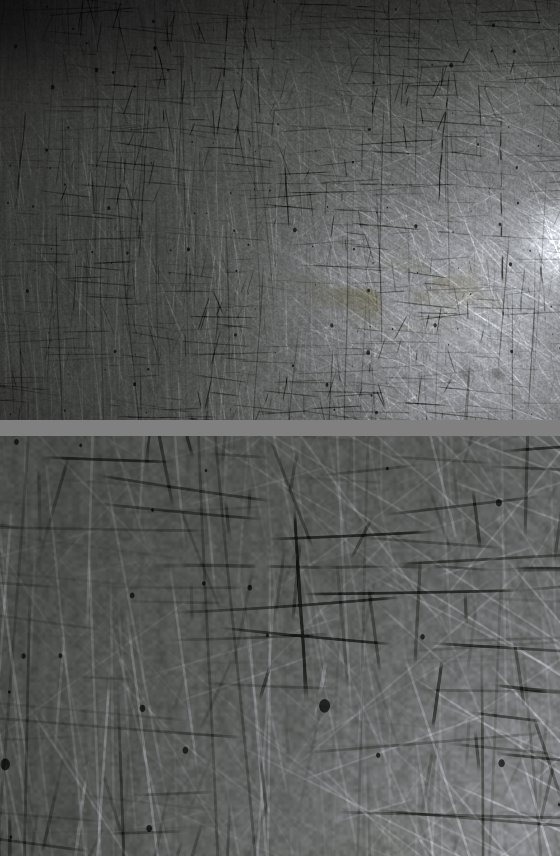
Top: the whole. Bottom: its middle third, enlarged.
Give the GLSL for this texture, as a Shadertoy shader.

```glsl
// Worn sheet of brushed steel: a dim plate lit from the lower right, covered
// with fans of fine pale and dark scratches, broken gouges, specks and stains.
// Scratches live in rotated, jittered cells; gouges are scattered by hash.

const vec3 SHADOW_TINT = vec3(0.985, 1.010, 0.975);
const vec3 LIGHT_TINT = vec3(0.985, 1.000, 1.030);
const vec3 OLIVE_STAIN = vec3(0.80, 0.77, 0.62);

vec3 hash3(vec2 p) {
    vec3 q = fract(p.xyx * vec3(0.1031, 0.1030, 0.0973));
    q += dot(q, q.yxz + 33.33);
    return fract((q.xxy + q.yzz) * q.zyx);
}

float noise(vec2 p) {
    vec2 i = floor(p), f = p - i;
    f = f * f * (3.0 - 2.0 * f);
    return mix(mix(hash3(i).x, hash3(i + vec2(1, 0)).x, f.x),
               mix(hash3(i + vec2(0, 1)).x, hash3(i + vec2(1, 1)).x, f.x), f.y);
}

// Coordinates (along, across) for a stroke direction
vec2 turn(vec2 p, float angle) {
    float c = cos(angle), s = sin(angle);
    return vec2(c * p.x + s * p.y, c * p.y - s * p.x);
}

float blob(vec2 p, vec2 centre, vec2 radius) {
    vec2 q = (p - centre) / radius;
    return exp(-dot(q, q));
}

// Antialiased stroke; strokes thinner than a pixel fade instead
float stroke(float d, float width, float px) {
    float soft = 0.6 * px, w = max(width, soft);
    return (1.0 - smoothstep(w - soft, w + soft, d)) * min(1.0, width / soft);
}

// One tilted scratch per elongated cell
float scratches(vec2 p, float angle, vec2 cell, float width, float seed, float px) {
    vec2 g = turn(p, angle) / cell;
    g.x += 7.0 * hash3(vec2(floor(g.y), seed)).x;
    vec2 id = floor(g), f = g - id;
    vec3 r = hash3(id + seed * 17.0);
    float centre = 0.5 + 0.5 * (r.x - 0.5) + 0.9 * (r.y - 0.5) * (f.x - 0.5);
    float span = mix(0.15, 0.5, hash3(id + seed * 5.3 + 40.0).x);
    float ends = smoothstep(0.0, 0.12, span - abs(f.x - 0.5));
    return stroke(abs(f.y - centre) * cell.y, width, px) * ends * r.z * r.z;
}

// Several scratch layers spread around a main direction
float scratchFan(vec2 p, float angle, float spread, vec2 cell, float width, float seed, float px) {
    float sum = 0.0;
    for (int i = 0; i < 5; i++) {
        float k = float(i);
        sum += scratches(p, angle + spread * (k - 2.0) * 0.5, cell * (0.8 + 0.13 * k),
                         width, seed + k * 3.0, px);
    }
    return sum;
}

// Long, slightly bent and broken single marks
float gouges(vec2 p, int count, float angle, float spread, float reach, float width, float seed, float px) {
    float mark = 0.0;
    for (int i = 0; i < count; i++) {
        vec3 place = hash3(vec2(float(i), seed));
        vec3 shape = hash3(vec2(float(i) + 50.0, seed));
        vec2 q = turn(p - place.xy * vec2(1.34, 1.0), angle + spread * (shape.x - 0.5));
        float span = reach * mix(0.25, 1.0, shape.y * shape.y);
        q.y += (shape.z - 0.5) * 0.25 * q.x * q.x;
        q.y += 0.003 * (noise(vec2(q.x * 22.0, seed + float(i))) - 0.5);
        float broken = smoothstep(0.1, 0.5, noise(vec2(q.x * 60.0, float(i) * 3.7)));
        float ends = smoothstep(0.0, 0.03, span - abs(q.x));
        float w = width * mix(0.4, 1.2, noise(vec2(q.x * 35.0, float(i) + 9.0)));
        mark = max(mark, stroke(abs(q.y), w, px) * ends * broken * mix(0.4, 1.0, place.z));
    }
    return mark;
}

// Sparse dark pits of mixed size
float specks(vec2 p, float cell, float px) {
    vec2 id = floor(p / cell), f = fract(p / cell);
    vec3 r = hash3(id + 71.0);
    float d = length((f - 0.5 - 0.6 * (r.xy - 0.5)) * cell * vec2(1.0, 0.8));
    return stroke(d, mix(0.001, 0.0045, r.z * r.z * r.z), px) * step(0.72, hash3(id + 13.0).y);
}

// Broad lighting on the plate
float plateTone(vec2 p) {
    float tone = mix(0.22, 0.39, p.x / 1.333);
    tone *= 1.0 - 0.5 * smoothstep(0.7, 1.05, p.y);
    tone *= 1.0 - 0.4 * blob(p, vec2(0.0, 1.0), vec2(0.28));
    tone += 0.28 * blob(p, vec2(1.1, 0.25), vec2(0.43, 0.33));
    tone += 0.36 * blob(p, vec2(1.34, 0.42), vec2(0.075, 0.09));
    return tone * (0.93 + 0.14 * noise(p * 5.0));
}

void mainImage(out vec4 fragColor, in vec2 fragCoord) {
    vec2 p = fragCoord / iResolution.y;
    float px = 1.0 / iResolution.y;
    float right = smoothstep(0.4, 1.0, p.x);
    float low = 1.0 - smoothstep(0.5, 0.95, p.y);
    float wear = smoothstep(0.15, 0.85, noise(p * 4.0 + 8.0));
    vec2 bent = p + 0.012 * vec2(noise(p * 3.0), noise(p * 3.0 + 30.0));

    // Brushed grain
    float brushed = mix(noise(turn(bent, 1.6) * vec2(14.0, 230.0)),
                        noise(turn(bent, -0.55) * vec2(22.0, 230.0)), right) - 0.5;
    float grain = noise(p * 330.0) + 0.6 * noise(p * 150.0 + 20.0) - 0.8;
    float tone = plateTone(p) * (1.0 + 0.14 * brushed + 0.17 * grain);

    // Pale scratches: upright on the left, slanting on the right
    float pale = scratchFan(bent, 1.63, 0.11, vec2(0.38, 0.025), 0.0010, 2.0, px)
               * mix(0.25, 1.0, low) * (1.0 - 0.75 * right);
    pale += scratchFan(bent, -0.62, 0.22, vec2(0.30, 0.028), 0.0009, 23.0, px) * mix(0.12, 0.8, right);
    pale += scratchFan(bent, 0.65, 0.35, vec2(0.25, 0.050), 0.0009, 47.0, px) * mix(0.25, 0.6, right);
    pale += scratchFan(bent, -1.1, 0.25, vec2(0.40, 0.070), 0.0010, 61.0, px) * 0.7;
    pale += 1.1 * gouges(p, 7, 1.55, 0.45, 0.16, 0.0014, 5.0, px);
    tone *= 1.0 + 0.42 * min(pale, 1.6);

    // Dark scratches and gouges
    float dark = scratchFan(bent, -0.02, 0.03, vec2(0.20, 0.050), 0.0011, 83.0, px) * mix(0.25, 1.0, wear);
    dark += 0.7 * scratchFan(bent, 1.57, 0.04, vec2(0.75, 0.090), 0.0011, 101.0, px);
    dark += 0.9 * scratchFan(bent, 1.55, 0.10, vec2(0.09, 0.080), 0.0013, 127.0, px) * wear;
    dark += gouges(p, 13, 1.55, 0.22, 0.32, 0.0017, 11.0, px);
    dark += 0.9 * gouges(p, 11, -0.05, 0.12, 0.34, 0.0015, 19.0, px);
    dark += specks(p, 0.048, px);
    tone *= 1.0 - 0.68 * min(dark, 1.15);

    // Dull spots and olive stains
    for (int i = 0; i < 2; i++)
        tone *= 1.0 - 0.22 * blob(p, vec2(1.11 + 0.075 * float(i), 0.11), vec2(0.018, 0.015));
    float stain = smoothstep(0.35, 0.8, noise(p * vec2(16.0, 24.0)))
                * blob(p, vec2(0.96, 0.30), vec2(0.18, 0.06));
    vec3 metal = tone * mix(SHADOW_TINT, LIGHT_TINT, smoothstep(0.2, 0.65, tone));
    metal *= mix(vec3(1.0), OLIVE_STAIN, stain);
    fragColor = vec4(clamp(metal, 0.0, 1.0), 1.0);
}
```
